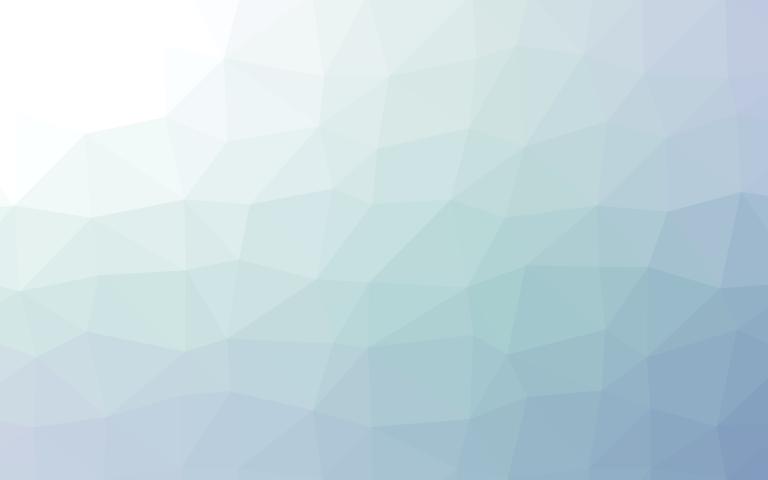
Reproduce this background procedurally as a Shadertoy shader.

```glsl
const float PI = 3.14159265;
const vec2 MESH_SIZE = vec2(10.97, 7.03);    // mesh cells across the canvas
const vec2 MESH_ORIGIN = vec2(0.357, -0.088);
const float COLUMN_PAIRING = 0.13;           // columns drawn together in pairs
const float MIDDLE_SAG = 0.12;               // lowers the middle rows

// Vertical wave of each row: amplitude, period, peak, zigzag
const vec4 LIFT[8] = vec4[8](
    vec4(0.00, 5.0, 0.0, 0.00), vec4(0.25, 5.2, 4.5, 0.00),
    vec4(0.12, 11.0, 5.5, -0.15), vec4(0.13, 7.0, 0.5, -0.09),
    vec4(0.18, 5.3, 0.0, 0.06), vec4(0.21, 2.222, 9.0, 0.00),
    vec4(0.28, 5.1, 5.2, 0.00), vec4(0.10, 3.0, 1.0, 0.00));

// Sideways wave of each row: amplitude, period, peak
const vec3 SWAY[8] = vec3[8](
    vec3(0.20, 4.6, 6.7), vec3(0.20, 6.0, 5.5),
    vec3(0.16, 14.0, 8.5), vec3(0.20, 6.6, 3.0),
    vec3(0.14, 5.0, 2.0), vec3(0.13, 2.0, 0.0),
    vec3(0.16, 6.0, 1.0), vec3(0.12, 14.0, 0.0));

// Horizontal gradients, from the top band to the bottom band
const vec3 SNOW[4] = vec3[4](vec3(1.12, 1.10, 1.10), vec3(0.96, 0.975, 0.98),
    vec3(0.835, 0.90, 0.895), vec3(0.75, 0.79, 0.88));
const vec3 MIST[4] = vec3[4](vec3(0.98, 0.995, 0.99), vec3(0.90, 0.945, 0.95),
    vec3(0.755, 0.86, 0.855), vec3(0.70, 0.775, 0.855));
const vec3 SEA[4] = vec3[4](vec3(0.835, 0.915, 0.905), vec3(0.79, 0.88, 0.88),
    vec3(0.65, 0.805, 0.81), vec3(0.565, 0.685, 0.77));
const vec3 DUSK[4] = vec3[4](vec3(0.79, 0.83, 0.89), vec3(0.72, 0.80, 0.86),
    vec3(0.605, 0.73, 0.79), vec3(0.505, 0.61, 0.745));

vec3 gradient(vec3 stops[4], float x) {
    int i = int(min(x, 2.0));
    return mix(stops[i], stops[i + 1], x - float(i));
}

vec3 meshColor(vec2 p) {
    float x = clamp(3.0 * p.x / MESH_SIZE.x, 0.0, 3.0);
    float y = clamp(0.514 * p.y - 0.3, 0.0, 3.0);
    vec3 color = mix(gradient(SNOW, x), gradient(MIST, x), clamp(y, 0.0, 1.0));
    color = mix(color, gradient(SEA, x), clamp(y - 1.0, 0.0, 1.0));
    color = mix(color, gradient(DUSK, x), clamp(y - 2.0, 0.0, 1.0));
    return min(color, 1.0);
}

float wave(float k, vec3 w) {
    return w.x * cos(2.0 * PI * (k - w.z) / w.y);
}

vec2 meshVertex(vec2 id) {
    int row = int(clamp(id.y, 0.0, 7.0));
    float zigzag = cos(PI * id.x);
    float phase = PI * id.x / 10.0;
    vec2 shift;
    shift.x = 0.1 + COLUMN_PAIRING * zigzag * sin(phase) - 0.06 * cos(2.0 * phase)
        + wave(id.x, SWAY[row]);
    shift.y = wave(id.x, LIFT[row].xyz) + LIFT[row].w * zigzag
        + MIDDLE_SAG * max(0.0, sin(PI * (id.y - 2.0) / 5.0));
    return id + MESH_ORIGIN + shift;
}

float cross2(vec2 a, vec2 b) {
    return a.x * b.y - a.y * b.x;
}

float edgeDistance(vec2 p, vec2 a, vec2 b) {
    return cross2(p - a, normalize(b - a));
}

// Adds one flat facet, weighted by its coverage of the pixel
void addFacet(inout vec4 sum, vec2 p, vec2 a, vec2 b, vec2 c, float pixel) {
    float winding = sign(cross2(b - a, c - a));
    float d = max(winding * edgeDistance(p, a, b),
        max(winding * edgeDistance(p, b, c), winding * edgeDistance(p, c, a)));
    float coverage = clamp(0.5 - d / pixel, 0.0, 1.0);
    sum += coverage * vec4(meshColor((a + b + c) / 3.0), 1.0);
}

void mainImage(out vec4 fragColor, in vec2 fragCoord) {
    vec2 uv = fragCoord / iResolution.xy;
    vec2 p = vec2(uv.x, 1.0 - uv.y) * MESH_SIZE;
    float pixel = MESH_SIZE.x / iResolution.x;
    vec2 cell = floor(p - MESH_ORIGIN - vec2(0.1, 0.0));
    vec4 sum = vec4(meshColor(p), 1.0) * 1e-4;

    // Split each nearby cell along its shorter diagonal
    for (int j = -1; j <= 1; j++) {
        for (int i = -1; i <= 1; i++) {
            vec2 id = cell + vec2(i, j);
            vec2 a = meshVertex(id);
            vec2 b = meshVertex(id + vec2(1.0, 0.0));
            vec2 c = meshVertex(id + vec2(1.0, 1.0));
            vec2 d = meshVertex(id + vec2(0.0, 1.0));
            if (distance(a, c) < distance(b, d)) {
                addFacet(sum, p, a, b, c, pixel);
                addFacet(sum, p, a, c, d, pixel);
            } else {
                addFacet(sum, p, a, b, d, pixel);
                addFacet(sum, p, b, c, d, pixel);
            }
        }
    }
    fragColor = vec4(sum.rgb / sum.a, 1.0);
}
```
